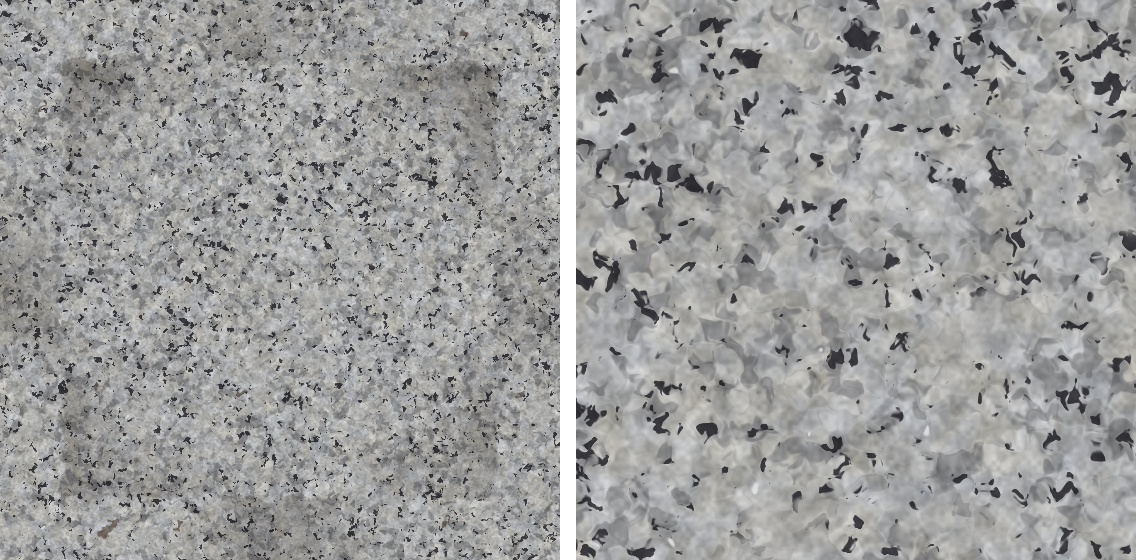
Left: the whole. Right: its middle third, enlarged.
Write a three.js fragment shader that draws this texture.

```glsl
varying vec2 vUv;

const vec3 FELDSPAR = vec3(0.675, 0.676, 0.672);
const vec3 QUARTZ = vec3(0.490, 0.492, 0.500);
const vec3 MICA = vec3(0.170, 0.168, 0.190);
const vec3 PALE_CRYSTAL = vec3(0.690, 0.688, 0.680);
const vec3 RUST = vec3(0.390, 0.345, 0.315);
const vec3 STAIN_TINT = vec3(0.765, 0.750, 0.735);

float hash(vec2 p) {
  vec3 q = fract(vec3(p.xyx) * 0.1031);
  q += dot(q, q.yzx + 33.33);
  return fract((q.x + q.y) * q.z);
}

vec2 hash2(vec2 p) {
  return vec2(hash(p), hash(p + 71.7));
}

float noise(vec2 p) {
  vec2 i = floor(p);
  vec2 f = fract(p);
  f = f * f * (3.0 - 2.0 * f);
  float low = mix(hash(i), hash(i + vec2(1.0, 0.0)), f.x);
  float high = mix(hash(i + vec2(0.0, 1.0)), hash(i + 1.0), f.x);
  return mix(low, high, f.y);
}

float fbm(vec2 p) {
  float sum = 0.0;
  float amplitude = 0.51;
  for (int i = 0; i < 3; i++) {
    sum += amplitude * noise(p);
    p = mat2(1.64, 1.26, -1.26, 1.64) * p + 19.3;
    amplitude *= 0.6;
  }
  return sum;
}

// Random tone per angular grain, fading to zero at the grain borders
float grainTone(vec2 p) {
  vec2 cell = floor(p);
  float nearest = 9.0;
  float second = 9.0;
  float tone = 0.0;
  for (int y = -1; y <= 1; y++) {
    for (int x = -1; x <= 1; x++) {
      vec2 id = cell + vec2(float(x), float(y));
      float d = distance(p, id + hash2(id));
      if (d < nearest) {
        second = nearest;
        nearest = d;
        tone = hash(id + 5.3) - 0.5;
      } else {
        second = min(second, d);
      }
    }
  }
  return tone * smoothstep(0.0, 0.2, second - nearest);
}

// One ragged blob in a random share of the grid cells
float scatter(vec2 p, float share, float radius, float softness) {
  vec2 id = floor(p);
  vec2 offset = fract(p) - mix(vec2(0.35), vec2(0.65), hash2(id));
  offset.x *= mix(0.8, 1.5, hash(id + 9.1));
  float size = radius * mix(0.6, 1.0, hash(id + 3.7));
  float blob = 1.0 - smoothstep(size - softness, size + softness, length(offset));
  return blob * step(hash(id + 27.9), share);
}

// Damp marks: inside the corners of a square, outside its side centres
float stainMask(vec2 uv, float halfSide) {
  float ragged = (fbm(uv * 38.0) - 0.5) * 0.035;
  vec2 q = abs(uv - 0.5) + ragged;
  float far = max(q.x, q.y);
  float near = min(q.x, q.y);
  float inside = 1.0 - smoothstep(halfSide - 0.004, halfSide + 0.004, far);
  float corners = smoothstep(0.24, 0.38, far) * smoothstep(0.06, 0.33, near);
  float sides = 1.0 - smoothstep(0.03, 0.20, near);
  float blotch = smoothstep(0.25, 0.72, fbm(uv * 9.0 + 4.0));
  return mix(sides * 0.75, corners, inside) * mix(0.35, 1.0, blotch);
}

void main() {
  vec2 wobble = vec2(noise(vUv * 150.0), noise(vUv * 150.0 + 40.0)) - 0.5;
  vec2 p = vUv + wobble * 0.006;
  float cluster = fbm(vUv * 32.0 + 11.0);

  // Feldspar ground with grains and fine surface texture
  float tone = grainTone(p * 85.0) * 0.13;
  tone += (fbm(p * 95.0 + 7.0) - 0.5) * 0.25;
  tone += (noise(vUv * 330.0) - 0.5) * 0.11;
  float warmth = fbm(vUv * 48.0 + 63.0) - 0.5;
  vec3 color = FELDSPAR + tone + warmth * vec3(0.05, 0.02, -0.05);

  // Large pale crystals push the dark minerals aside
  vec2 ragged = vUv + wobble * 0.008 + (fbm(vUv * 45.0) - 0.5) * 0.045;
  float crystal = scatter(ragged * 10.0, 0.28, 0.27, 0.05);
  color = mix(color, PALE_CRYSTAL + tone * 0.6, crystal * 0.6);
  float room = 1.0 - crystal * 0.8;

  // Smoky quartz and sharp mica flecks
  float quartz = smoothstep(0.55, 0.67, fbm(p * 78.0 + 31.0) + (cluster - 0.5) * 0.2);
  color = mix(color, QUARTZ + tone * 0.8, quartz * room * 0.8);
  float flecks = fbm(p * 112.0 + 87.0) + (cluster - 0.5) * 0.25 + quartz * 0.025;
  float mica = smoothstep(0.685, 0.755, flecks);
  color = mix(color, MICA + tone * 0.3, mica * room * 0.92);

  // Rusty chips, glints and damp stains
  float chip = scatter(ragged * 8.0 + 3.0, 0.10, 0.065, 0.015);
  color = mix(color, RUST + tone * 0.5, chip * 0.85);
  float glint = scatter(p * 60.0, 0.006, 0.13, 0.06);
  color = mix(color, vec3(0.92), glint * 0.8);
  color *= mix(vec3(1.0), STAIN_TINT, stainMask(vUv, 0.388));

  gl_FragColor = vec4(clamp(color, 0.0, 1.0), 1.0);
}
```
